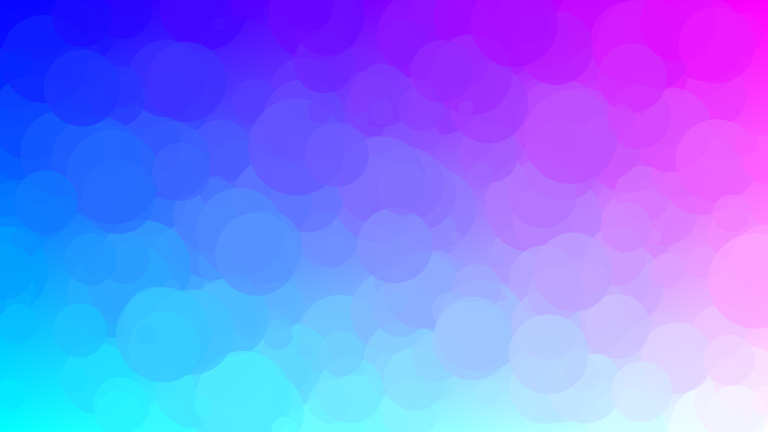
Reproduce this background procedurally as a Shadertoy shader.

```glsl
// Overlapping translucent discs tinted by a blue, magenta, cyan and white gradient.

const int DISC_COUNT = 320;
const float MIN_RADIUS = 0.012;
const float MAX_RADIUS = 0.112;
const float DISC_OPACITY = 0.72;

// Integer hash giving a value from 0 to 1
float hash(uint n) {
    n = n * 747796405u + 2891336453u;
    n = ((n >> ((n >> 28u) + 4u)) ^ n) * 277803737u;
    n = (n >> 22u) ^ n;
    return float(n >> 8u) / 16777216.0;
}

// Red grows to the right, green grows downward, blue stays full
vec3 cornerGradient(vec2 uv) {
    return vec3(uv.x, 1.0 - uv.y, 1.0);
}

// Antialiased coverage of a disc
float discMask(vec2 p, vec2 center, float radius, float pixel) {
    return 1.0 - smoothstep(-0.75 * pixel, 0.75 * pixel, length(p - center) - radius);
}

// Paint scattered discs, each in the gradient colour at its own centre
vec3 paintDiscs(vec3 color, vec2 p, float aspect, float pixel) {
    for (int i = 0; i < DISC_COUNT; i++) {
        uint seed = uint(i) * 3u + 17u;
        vec2 centerUv = vec2(hash(seed), hash(seed + 1u));
        float radius = mix(MIN_RADIUS, MAX_RADIUS, hash(seed + 2u));
        vec2 center = centerUv * vec2(aspect, 1.0);
        float coverage = discMask(p, center, radius, pixel);
        color = mix(color, cornerGradient(centerUv), DISC_OPACITY * coverage);
    }
    return color;
}

void mainImage(out vec4 fragColor, in vec2 fragCoord) {
    vec2 uv = fragCoord / iResolution.xy;
    float aspect = iResolution.x / iResolution.y;
    vec2 p = uv * vec2(aspect, 1.0);
    float pixel = 1.0 / iResolution.y;

    vec3 color = paintDiscs(cornerGradient(uv), p, aspect, pixel);
    fragColor = vec4(clamp(color, 0.0, 1.0), 1.0);
}
```
